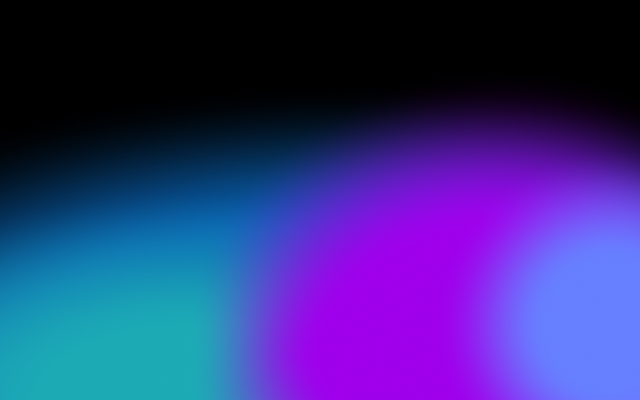
This background is drawn by a WebGL 2 fragment shader. Its source:

```glsl
#version 300 es
precision highp float;
// Soft aurora of four overlapping colour glows rising out of black.
// Each glow is an ellipse with a wide smooth rim, laid over the one before;
// a faint hash dither keeps the long gradients free of banding.

uniform vec2 u_resolution;
out vec4 fragColor;

const vec3 NIGHT    = vec3(0.0, 0.0, 0.004);
const vec3 BLUE     = vec3(0.035, 0.39, 0.71);
const vec3 TEAL     = vec3(0.11, 0.67, 0.71);
const vec3 VIOLET   = vec3(0.625, 0.0, 0.925);
const vec3 LAVENDER = vec3(0.40, 0.50, 1.0);

float hash(vec2 p) {
    return fract(sin(dot(p, vec2(12.99, 78.23))) * 43758.5);
}

// Coverage of a blurred ellipse: one half on its rim, fading over the
// sideways and upward softness, both relative to the radius.
float glow(vec2 uv, vec2 center, vec2 radii, vec2 softness) {
    vec2 q = (uv - center) / radii;
    float d = length(q);
    float rise = abs(q.y) / max(d, 0.001);
    float soft = mix(softness.x, softness.y, rise);
    return 1.0 - smoothstep(1.0 - soft, 1.0 + soft, d);
}

void main() {
    vec2 uv = gl_FragCoord.xy / u_resolution;

    // Broad blue dome, then the teal pool at the lower left
    vec3 color = NIGHT;
    color = mix(color, BLUE, glow(uv, vec2(0.56, 0.0), vec2(0.833, 0.604), vec2(0.31)));
    color = mix(color, TEAL, glow(uv, vec2(0.30, 0.0), vec2(0.443, 0.344), vec2(0.53)));

    // Violet dome with a crisper side, then the pale light at the right
    color = mix(color, VIOLET, glow(uv, vec2(0.781, 0.115), vec2(0.384, 0.51), vec2(0.27, 0.40)));
    color = mix(color, LAVENDER, glow(uv, vec2(0.957, 0.188), vec2(0.189, 0.302), vec2(0.47)));

    // Dither by less than one colour step
    color += (hash(gl_FragCoord.xy) - 0.5) / 255.0;
    fragColor = vec4(clamp(color, 0.0, 1.0), 1.0);
}
```
